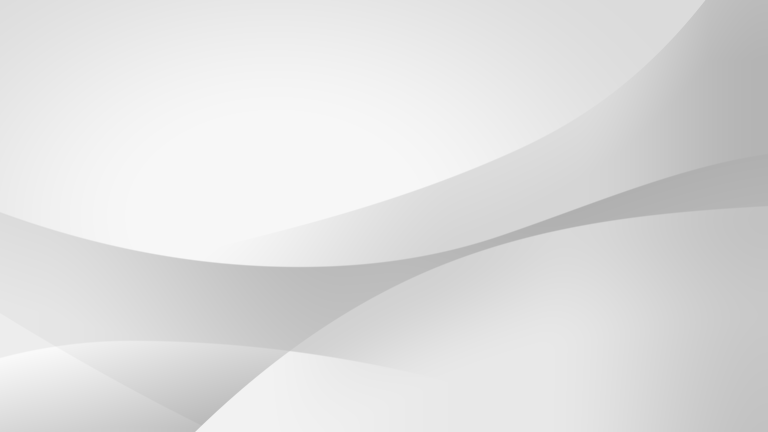
Give the GLSL for this background, as a Shadertoy shader.

```glsl
// Soft grey backdrop of overlapping curved paper sheets under a gentle vignette.

// Cubic curve from a to b with the given end slopes, held flat outside its span.
float arc(float x, vec2 a, vec2 b, float slopeA, float slopeB) {
    float span = b.x - a.x;
    float t = clamp((x - a.x) / span, 0.0, 1.0);
    float s = 1.0 - t;
    return mix(a.y, b.y, t * t * (3.0 - 2.0 * t))
         + span * t * s * (slopeA * s - slopeB * t);
}

// Sheet outlines: height as a function of x.
float upperEdge(float x) {
    vec2 joint = vec2(0.667, 0.648);
    return x < joint.x ? arc(x, vec2(0.25, 0.415), joint, 0.42, 0.8)
                       : arc(x, joint, vec2(0.923, 1.01), 0.8, 2.3);
}

float waveEdge(float x) {
    vec2 trough = vec2(0.39, 0.382), joint = vec2(0.651, 0.4537);
    if (x < trough.x) return arc(x, vec2(0.0, 0.509), trough, -0.65, 0.0);
    return x < joint.x ? arc(x, trough, joint, 0.0, 0.6)
                       : arc(x, joint, vec2(1.0, 0.6435), 0.6, 0.25);
}

float rightEdge(float x) {
    vec2 joint = vec2(0.586, 0.3935);
    return x < joint.x ? arc(x, vec2(0.25, -0.007), joint, 1.75, 0.68)
                       : arc(x, joint, vec2(1.0, 0.523), 0.68, 0.1);
}

float hillEdge(float x) {
    float d = x - 0.17;
    return 0.211 - (d < 0.0 ? 1.38 : 0.55) * d * d;
}

float diagonalEdge(float x) {
    return 0.2755 - 1.1 * x + 0.41 * x * x;
}

// Smooth coverage of the area lying "depth" below an outline.
float cover(float depth) {
    float pixel = 1.0 / iResolution.y;
    return smoothstep(-pixel, pixel, depth);
}

void mainImage(out vec4 fragColor, in vec2 fragCoord) {
    vec2 p = fragCoord / iResolution.xy;
    float x = p.x;

    // Bright backdrop with a vignette
    float glow = length((p - vec2(0.36, 0.5)) / vec2(0.6, 0.75));
    float shade = 0.97 - 0.11 * smoothstep(0.25, 1.0, glow);

    // Upper sheet, fading in from the left
    float depth = upperEdge(x) - p.y;
    float upper = 0.97 - 0.105 * smoothstep(0.25, 0.6, x)
                - 0.13 * smoothstep(0.75, 1.0, x)
                - 0.2 * clamp(depth, 0.0, 0.15);
    shade = mix(shade, upper, cover(depth) * smoothstep(0.22, 0.3, x));

    // Dark wave, paler away from its crest
    depth = waveEdge(x) - p.y;
    float wave = 0.86 - 0.13 * smoothstep(0.05, 0.45, x)
               - 0.04 * smoothstep(0.5, 0.75, x)
               + 0.2 * clamp(depth, 0.0, 0.2);
    shade = mix(shade, wave, cover(depth));

    // Translucent hill and diagonal veil at the lower left
    float hillDepth = hillEdge(x) - p.y;
    float hill = cover(hillDepth);
    shade += hill * (0.05 - 0.8 * clamp(hillDepth, 0.0, 0.2));
    shade += 0.03 * cover(diagonalEdge(x) - p.y);

    // Right sheet, shadowed along its rim and toward the right side
    depth = rightEdge(x) - p.y;
    float rim = mix(0.82, 0.86, smoothstep(0.55, 0.8, x));
    float right = mix(rim, 0.91, smoothstep(0.0, 0.28, depth))
                - (0.15 - 0.1 * p.y) * smoothstep(0.7, 1.0, x);
    right = mix(right, 0.95, hill * (1.0 - smoothstep(0.33, 0.62, x)));
    shade = mix(shade, right, cover(depth));

    fragColor = vec4(vec3(shade), 1.0);
}
```
